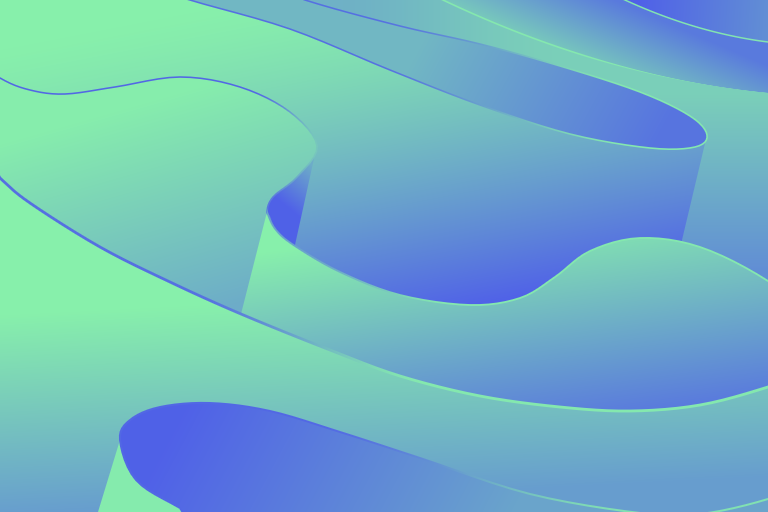
A Shadertoy shader for this background:

```glsl
// Flowing folded ribbons with soft green-to-blue gradients and thin glowing rims.

const vec2 GRID = vec2(768.0, 512.0); // design grid, y pointing down
const vec3 GREEN = vec3(0.53, 0.94, 0.67);
const vec3 BLUE = vec3(0.30, 0.35, 0.92);
const int KNOTS = 16;
const int STEPS = 6;

// Closed outlines, given by the knots of smooth splines
const vec2 UPPER_FOLD[KNOTS] = vec2[KNOTS](
    vec2(707, 135), vec2(690, 116), vec2(640, 92), vec2(560, 66),
    vec2(480, 44), vec2(400, 26), vec2(305, 0), vec2(240, -25),
    vec2(150, -15), vec2(190, 0), vec2(290, 29), vec2(390, 70),
    vec2(480, 105), vec2(570, 134), vec2(650, 148), vec2(695, 147));
const vec2 LEFT_SHEET[KNOTS] = vec2[KNOTS](
    vec2(-40, 50), vec2(0, 78), vec2(30, 90), vec2(65, 94),
    vec2(115, 87), vec2(180, 77), vec2(240, 87), vec2(290, 112),
    vec2(317, 146), vec2(297, 177), vec2(273, 197), vec2(267, 213),
    vec2(271, 232), vec2(262, 350), vec2(100, 400), vec2(-60, 350));
const vec2 WAVE[KNOTS] = vec2[KNOTS](
    vec2(262, 194), vec2(267, 212), vec2(276, 230), vec2(295, 246),
    vec2(340, 272), vec2(400, 295), vec2(470, 305), vec2(520, 298),
    vec2(555, 277), vec2(590, 251), vec2(640, 238), vec2(700, 247),
    vec2(768, 281), vec2(830, 330), vec2(830, 480), vec2(200, 480));
const vec2 FRONT_SHEET[KNOTS] = vec2[KNOTS](
    vec2(-40, 140), vec2(0, 178), vec2(30, 203), vec2(100, 247),
    vec2(170, 282), vec2(241, 314), vec2(330, 350), vec2(400, 376),
    vec2(480, 396), vec2(560, 407), vec2(630, 411), vec2(700, 405),
    vec2(768, 387), vec2(830, 365), vec2(830, 560), vec2(-40, 560));
const vec2 LOWER_FOLD[KNOTS] = vec2[KNOTS](
    vec2(120, 440), vec2(130, 420), vec2(160, 407), vec2(210, 403),
    vec2(270, 411), vec2(340, 432), vec2(420, 458), vec2(530, 494),
    vec2(640, 513), vec2(700, 514), vec2(768, 499), vec2(830, 475),
    vec2(830, 600), vec2(240, 540), vec2(180, 508), vec2(136, 480));

vec2 spline(vec2 a, vec2 b, vec2 c, vec2 d, float t) {
    return b + 0.5 * t * (c - a + t * (2.0 * a - 5.0 * b + 4.0 * c - d + t * (3.0 * (b - c) + d - a)));
}

// Signed distance to a closed spline, negative inside
float outline(vec2 p, vec2 k[KNOTS]) {
    float nearest = 1e9, sgn = 1.0;
    vec2 a = k[0];
    for (int i = 0; i < KNOTS; i++) {
        for (int j = 1; j <= STEPS; j++) {
            vec2 b = spline(k[(i + KNOTS - 1) % KNOTS], k[i], k[(i + 1) % KNOTS],
                            k[(i + 2) % KNOTS], float(j) / float(STEPS));
            vec2 e = b - a, w = p - a;
            vec2 r = w - e * clamp(dot(w, e) / dot(e, e), 0.0, 1.0);
            nearest = min(nearest, dot(r, r));
            if ((a.y > p.y) != (b.y > p.y) && p.x < a.x + e.x * w.y / e.y) sgn = -sgn;
            a = b;
        }
    }
    return sgn * sqrt(nearest);
}

// Signed distance to the line from a to b
float side(vec2 p, vec2 a, vec2 b) {
    vec2 e = normalize(b - a);
    return dot(p - a, vec2(e.y, -e.x));
}

// Distance below an arc that starts at the top edge at x0
float arc(vec2 p, float x0, float span, float rise, float bend) {
    float u = (p.x - x0) / span;
    float slope = (rise + 2.0 * bend * u) / span;
    return (p.y - u * (rise + bend * u)) / sqrt(1.0 + slope * slope);
}

float ramp(vec2 p, vec2 a, vec2 b) {
    return clamp(dot(p - a, b - a) / dot(b - a, b - a), 0.0, 1.0);
}

float cover(float d, float px) { return clamp(0.5 - d / px, 0.0, 1.0); }

// Lays a filled shape and its rim over the tone below
float layer(float under, float d, float fill, float rim, float width, float px) {
    float tone = mix(under, fill, cover(d, px));
    return mix(tone, rim, cover(abs(d) - 0.5 * width, px));
}

void mainImage(out vec4 fragColor, in vec2 fragCoord) {
    vec2 uv = fragCoord / iResolution.xy;
    vec2 p = vec2(uv.x, 1.0 - uv.y) * GRID;
    float px = GRID.y / iResolution.y;

    // Tone runs from 0 (green) to 1 (blue); far sheets first
    float tone = mix(0.22, 0.65, ramp(p, vec2(0, 95), vec2(0, 270))) + 0.2 * (1.0 - smoothstep(330.0, 560.0, p.x));
    tone = layer(tone, arc(p, 443.0, 325.0, 154.5, -61.5), mix(0.2, 0.78, ramp(p, vec2(560, 60), vec2(590, -10))),
                 0.05, 1.6 * (1.0 - smoothstep(560.0, 720.0, p.x)), px);
    tone = layer(tone, arc(p, 625.0, 143.0, 65.8, -23.8), mix(0.95, 0.65, ramp(p, vec2(640, 0), vec2(768, 10))), 0.08, 1.5, px);

    // Middle wall and the fold above it
    float wall = cover(side(p, vec2(707, 135), vec2(682, 240)), px) * cover(side(p, vec2(247, 0), vec2(707, 135)), px);
    tone = mix(tone, 0.95 * pow(ramp(p, vec2(190, 10), vec2(256, 350)), 1.4), wall);
    tone = layer(tone, outline(p, UPPER_FOLD), mix(0.38, 0.82, ramp(p, vec2(430, 30), vec2(650, 150))),
                 mix(0.85, 0.05, smoothstep(360.0, 640.0, p.x)), 1.6, px);

    // Dark crease behind the left sheet
    float crease = cover(side(p, vec2(317, 145), vec2(295, 245)), px) * step(145.0, p.y);
    tone = mix(tone, mix(0.95, 0.45, ramp(p, vec2(285, 205), vec2(315, 168))), crease);
    tone = layer(tone, outline(p, LEFT_SHEET), mix(0.02, 0.45, ramp(p, vec2(120, 110), vec2(180, 320))),
                 mix(0.9, 0.25, smoothstep(250.0, 325.0, p.x)), 1.6, px);

    // Wave, cut off by its straight left edge
    float wave = layer(tone, outline(p, WAVE), mix(0.0, 0.8, ramp(p, vec2(640, 201), vec2(669, 413))),
                       mix(0.5, 0.05, smoothstep(300.0, 460.0, p.x)), 1.8, px);
    tone = mix(tone, wave, cover(-side(p, vec2(267, 212), vec2(241, 314)), px));

    // Front sheet and the fold at the bottom
    tone = layer(tone, outline(p, FRONT_SHEET), mix(0.0, 0.55, ramp(p, vec2(100, 310), vec2(110, 510))),
                 mix(0.85, 0.05, smoothstep(180.0, 430.0, p.x)), 2.8, px);
    float flap = cover(-side(p, vec2(120, 440), vec2(98, 512)), px) * step(440.0, p.y) * step(p.x, 300.0);
    tone = mix(tone, 0.03, flap);
    tone = layer(tone, outline(p, LOWER_FOLD), mix(0.95, 0.5, ramp(p, vec2(180, 420), vec2(480, 580))),
                 mix(0.9, 0.1, smoothstep(300.0, 640.0, p.x)), 2.0, px);

    fragColor = vec4(mix(GREEN, BLUE, clamp(tone, 0.0, 1.0)), 1.0);
}
```
